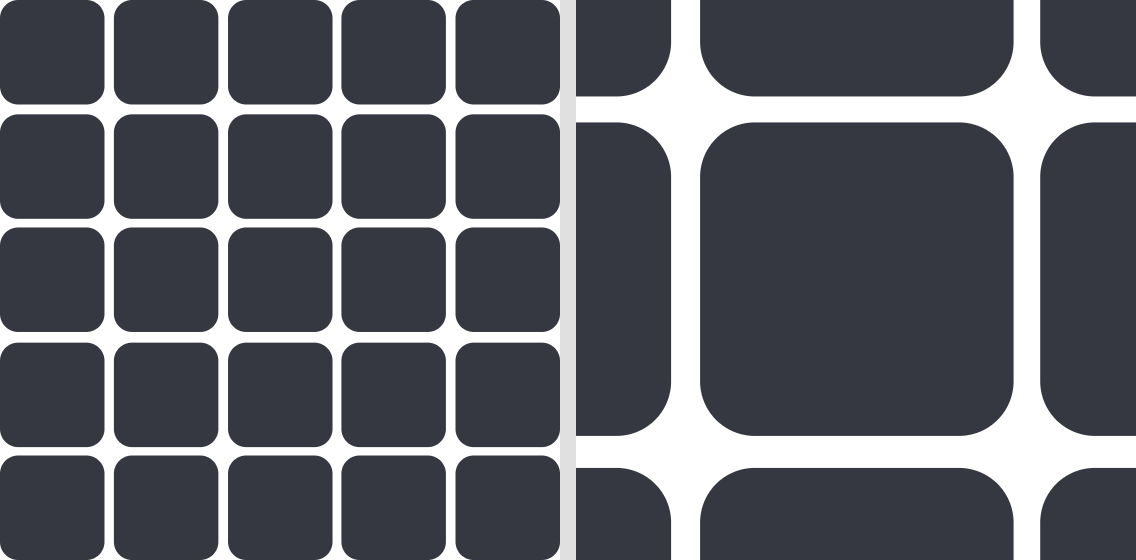
Left, the full canvas; right, a detail of the centre.
A Shadertoy shader for this pattern:

```glsl
#define COUNT 5.0
#define TILE_SIZE 0.1866
#define CORNER_RADIUS 0.0325
#define TILE_COLOR vec3(0.212, 0.220, 0.255)
#define GAP_COLOR vec3(1.0)

// Slight placement offsets of the columns (left to right) and rows (bottom to top)
const float COLUMN_SHIFT[5] = float[5](0.0, 0.0, 0.0005, -0.0004, 0.0);
const float ROW_SHIFT[5] = float[5](0.0, -0.0018, 0.0005, -0.0008, 0.0);

float roundedBox(vec2 p, vec2 halfSize, float radius) {
    vec2 q = abs(p) - halfSize + radius;
    return length(max(q, 0.0)) + min(max(q.x, q.y), 0.0) - radius;
}

void mainImage(out vec4 fragColor, in vec2 fragCoord) {
    vec2 uv = fragCoord / iResolution.xy;
    float pixel = 1.0 / min(iResolution.x, iResolution.y);

    // Outer tiles touch the canvas border, so only inner gaps remain
    float pitch = (1.0 - TILE_SIZE) / (COUNT - 1.0);
    float gap = pitch - TILE_SIZE;
    vec2 cell = clamp(floor((uv + 0.5 * gap) / pitch), 0.0, COUNT - 1.0);

    // Tile centre, nudged per column and row
    vec2 shift = vec2(COLUMN_SHIFT[int(cell.x)], ROW_SHIFT[int(cell.y)]);
    vec2 center = cell * pitch + 0.5 * TILE_SIZE + shift;

    // Antialiased fill
    float dist = roundedBox(uv - center, vec2(0.5 * TILE_SIZE), CORNER_RADIUS);
    float coverage = clamp(0.5 - dist / pixel, 0.0, 1.0);
    fragColor = vec4(mix(GAP_COLOR, TILE_COLOR, coverage), 1.0);
}
```
